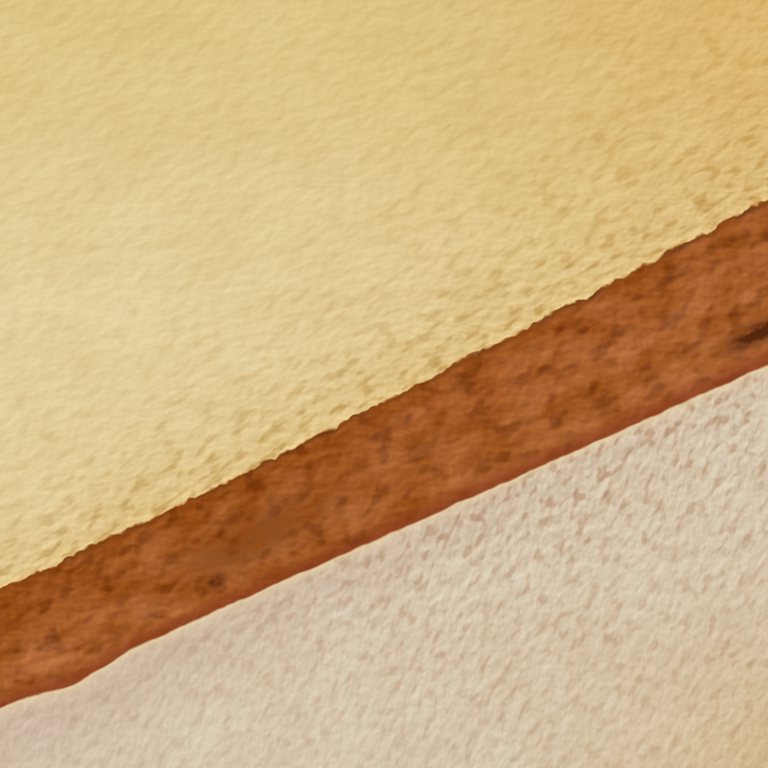
Write a three.js fragment shader that draws this texture.

```glsl
// Sunlit plaster crossed by a rising rust-brown painted band.
// Two ragged curves split the plane; smooth gradients tint each region, and
// stretched gradient noise gives side-lit grain and sparse darker flecks.

varying vec2 vUv;

const vec3 CREAM       = vec3(0.89, 0.815, 0.615);
const vec3 STRAW       = vec3(0.87, 0.775, 0.535);
const vec3 OCHRE       = vec3(0.86, 0.715, 0.43);
const vec3 SAND        = vec3(0.86, 0.735, 0.495);
const vec3 STONE       = vec3(0.84, 0.775, 0.675);
const vec3 LILAC       = vec3(0.80, 0.71, 0.625);
const vec3 TAN         = vec3(0.82, 0.72, 0.555);
const vec3 RIM         = vec3(0.92, 0.84, 0.67);
const vec3 BROWN       = vec3(0.58, 0.295, 0.085);
const vec3 RUST        = vec3(0.70, 0.415, 0.22);
const vec3 MAROON      = vec3(0.53, 0.23, 0.12);
const vec3 DARK        = vec3(0.30, 0.13, 0.04);
const float SLANT      = 0.46;    // angle of the band, radians
const float EDGE_SOFT  = 0.0024;
const float TOP_ROUGH  = 0.0065;
const float LOW_ROUGH  = 0.0024;
const float SHADE_STEP = 0.38;    // light offset in grain cells

vec2 hashGradient(vec2 cell) {
  vec3 q = fract(vec3(cell.xyx) * vec3(0.1031, 0.1030, 0.0973));
  q += dot(q, q.yzx + 33.33);
  float angle = 6.2832 * fract((q.x + q.y) * q.z);
  return vec2(cos(angle), sin(angle));
}

float gradientNoise(vec2 p) {
  vec2 i = floor(p), f = fract(p), e = vec2(0.0, 1.0);
  vec2 u = f * f * f * (f * (f * 6.0 - 15.0) + 10.0);
  float a = dot(hashGradient(i), f), b = dot(hashGradient(i + e.yx), f - e.yx);
  float c = dot(hashGradient(i + e.xy), f - e.xy), d = dot(hashGradient(i + e.yy), f - e.yy);
  return mix(mix(a, b, u.x), mix(c, d, u.x), u.y);
}

float fbm(vec2 p) {
  float sum = 0.0, amp = 1.0;
  for (int i = 0; i < 3; i++) {
    sum += amp * gradientNoise(p);
    p = p * 2.03 + 17.3;
    amp *= 0.55;
  }
  return sum;
}

vec2 rotate(vec2 p, float angle) {
  float c = cos(angle), s = sin(angle);
  return vec2(c * p.x + s * p.y, c * p.y - s * p.x);
}

// Height difference towards the light: positive on lit slopes.
float relief(vec2 p, vec2 light) { return fbm(p) - fbm(p + SHADE_STEP * light); }

// Sparse soft marks, 0 to 1.
float flecks(vec2 p) {
  return smoothstep(0.0, 0.5, gradientNoise(p) + 0.5 * gradientNoise(p * 2.1 + 5.0));
}

float blob(vec2 p, vec2 center, vec2 radius) {
  vec2 d = rotate(p - center, SLANT) / radius;
  return exp(-dot(d, d));
}

float upperEdge(vec2 p) {
  float rough = fbm(p * 36.0) + 0.5 * gradientNoise(p * 90.0);
  return 0.231 + 0.473 * p.x + 0.038 * p.x * p.x + TOP_ROUGH * rough;
}

float lowerEdge(vec2 p) {
  float dip = (p.x - 0.095) / 0.05;
  return 0.079 + 0.446 * p.x - 0.013 * exp(-dip * dip) + LOW_ROUGH * fbm(p * 26.0);
}

vec3 upperWall(vec2 p, float height) {
  vec3 color = mix(CREAM, STRAW, smoothstep(0.55, 1.0, p.y));
  color = mix(color, OCHRE, smoothstep(0.3, 1.1, p.x) * smoothstep(0.3, 1.0, p.y));
  float nearBand = exp(-height / (0.08 + 0.05 * p.x));
  color = mix(color, SAND, 0.8 * nearBand);
  float grain = relief(rotate(p, 0.3) * vec2(44.0, 78.0), vec2(-0.3, 0.9));
  float marks = flecks(rotate(p, SLANT + 0.15) * vec2(32.0, 80.0));
  color += (0.035 + 0.05 * nearBand) * grain * vec3(0.8, 0.95, 1.1);
  color -= (0.02 + 0.13 * nearBand) * marks * vec3(0.65, 0.9, 1.1);
  color += 0.025 * fbm(p * vec2(9.0, 14.0)) * vec3(0.5, 0.8, 1.2);
  return color + 0.05 * exp(-height / 0.007) * vec3(1.0, 0.95, 0.6);
}

vec3 lowerWall(vec2 p, float depth) {
  vec3 color = mix(LILAC, STONE, smoothstep(0.02, 0.15, depth + 0.08 * p.x));
  color = mix(color, TAN, smoothstep(0.6, 1.1, p.x) * smoothstep(0.28, 0.0, p.y));
  float grain = relief(rotate(p, -0.5) * vec2(76.0, 50.0), vec2(0.9, -0.35));
  float marks = flecks(rotate(p, -0.55) * vec2(84.0, 44.0));
  float upperRight = smoothstep(0.15, 0.75, p.x) * exp(-depth / 0.22);
  color += (0.05 + 0.04 * upperRight) * grain * vec3(0.85, 1.0, 1.1);
  color -= (0.04 + 0.13 * upperRight) * marks * vec3(0.55, 0.9, 1.0);
  color += 0.025 * fbm(p * 10.0) * vec3(0.5, 0.9, 1.1);
  return mix(color, RIM, 0.9 * exp(-depth / 0.008));
}

vec3 paintedBand(vec2 p, float across) {
  float mottle = fbm(rotate(p, SLANT) * vec2(15.0, 26.0));
  float grain = relief(rotate(p, 0.2) * vec2(42.0, 66.0), vec2(-0.4, 0.9));
  float warmth = 0.35 + 0.35 * p.x + 0.7 * mottle - 0.35 * smoothstep(0.55, 1.0, across)
               + 0.5 * blob(p, vec2(0.09, 0.15), vec2(0.1, 0.03));
  vec3 color = mix(BROWN, RUST, clamp(warmth, 0.0, 1.0)) + 0.075 * grain * vec3(1.0, 0.8, 0.6);
  color -= 0.09 * flecks(rotate(p, 0.6) * vec2(30.0, 46.0)) * vec3(1.0, 0.75, 0.4);
  color = mix(color, MAROON, 0.7 * smoothstep(0.15, 0.0, across));
  float stain = 0.9 * blob(p, vec2(0.985, 0.567), vec2(0.04, 0.012))
              + 0.8 * blob(p, vec2(0.28, 0.243), vec2(0.012, 0.007))
              + 0.25 * blob(p, vec2(0.33, 0.30), vec2(0.09, 0.025))
              + 0.3 * smoothstep(0.94, 1.0, across);
  return mix(color, DARK, clamp(stain * (1.0 + 1.5 * mottle + grain), 0.0, 0.9));
}

void main() {
  float top = upperEdge(vUv), bottom = lowerEdge(vUv), height = vUv.y - top, depth = bottom - vUv.y;
  vec3 color = paintedBand(vUv, (vUv.y - bottom) / (top - bottom));
  color = mix(color, upperWall(vUv, max(height, 0.0)), smoothstep(-EDGE_SOFT, EDGE_SOFT, height));
  color = mix(color, lowerWall(vUv, max(depth, 0.0)), smoothstep(-EDGE_SOFT, EDGE_SOFT, depth));
  gl_FragColor = vec4(clamp(color, 0.0, 1.0), 1.0);
}
```
